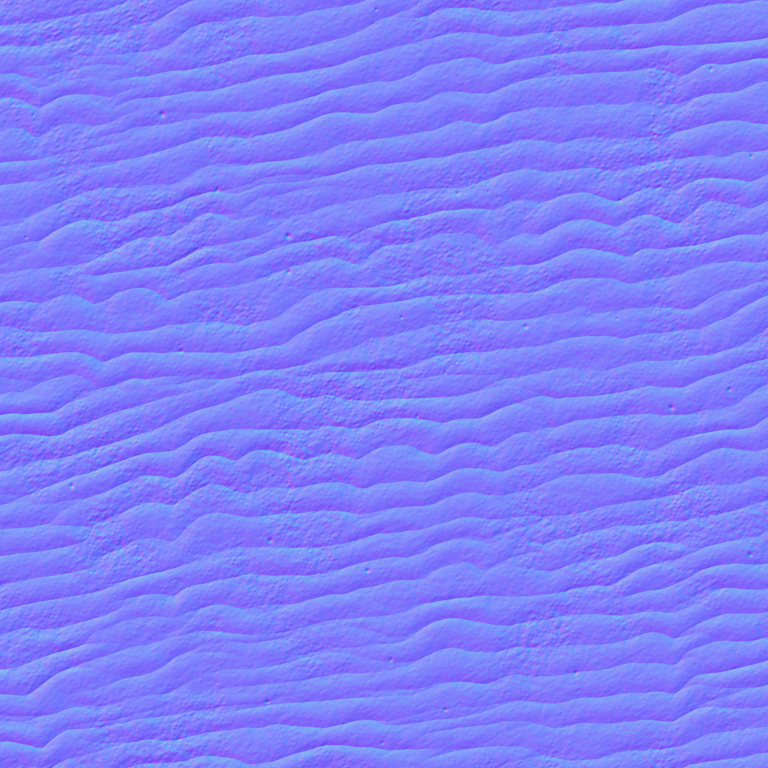
This texture map is drawn by a WebGL 1 fragment shader. Its source:

```glsl
precision highp float;
// Tangent-space normal map of wind-rippled sand with rough patches and pebbles.

uniform vec2 u_resolution;

#define RIPPLES 28.0       // ripples per canvas height
#define TILT 0.16          // rise of the crests towards the right
#define STEEPNESS 0.215    // slope of the ripple flanks
#define SKEW 1.3           // above 1 narrows the lit flank
#define BEND 0.05          // broad wandering of the crests
#define SCALLOP 0.021      // depth of the arcs along the crests
#define FORKING 0.008      // strength of the blend that splits crests
#define GRAIN_CALM 0.00045 // grain height on smooth sand
#define GRAIN_ROUGH 0.0011 // grain height in rough patches
#define PEBBLE_GRID 9.0    // pebble cells per canvas height
#define PEBBLE_SHARE 0.35  // share of cells holding a pebble
#define SAMPLE_STEP 0.0009 // half width of the slope filter

float hash(vec2 p) {
  return fract(sin(dot(p, vec2(127.1, 311.7))) * 43758.5453);
}

float noise(vec2 p) {
  vec2 i = floor(p), f = fract(p);
  f = f * f * (3.0 - 2.0 * f);
  return mix(mix(hash(i), hash(i + vec2(1.0, 0.0)), f.x),
             mix(hash(i + vec2(0.0, 1.0)), hash(i + vec2(1.0, 1.0)), f.x), f.y);
}

// Concave troughs that meet in sharp, scalloped crests.
float ripples(vec2 p, float seed) {
  vec2 q = vec2(p.x, p.y - TILT * p.x);
  float bend = BEND * (noise(q * vec2(3.4, 2.4) + seed) - 0.5);
  float arc = 2.0 * noise(q * vec2(12.0, 12.0) + seed * 1.7) - 1.0;
  float wobble = 0.011 * noise(q * vec2(21.0, 19.0) + seed * 2.3)
               + 0.0035 * noise(q * vec2(48.0, 42.0) + seed * 3.1);
  float warp = bend + SCALLOP * sqrt(arc * arc + 0.012) + wobble;
  float f = fract((q.y - warp) * RIPPLES);
  float relief = 0.72 + 0.56 * noise(q * vec2(9.0, 13.0) + seed * 4.1);
  return -relief * STEEPNESS / RIPPLES * f * (1.0 - pow(f, SKEW));
}

// Fine grain, stretched along a diagonal and stronger in patches.
float grain(vec2 p) {
  vec2 g = mat2(0.88, -0.47, 0.47, 0.88) * p * vec2(1.0, 1.25);
  float patches = 0.45 * noise(p * 7.0 + 31.0) + 0.55 * noise(p * 22.0 + 7.0);
  float rough = smoothstep(0.42, 0.85, patches);
  float fine = 0.8 * noise(g * 135.0) + 0.8 * noise(g * 250.0 + 19.0);
  float clumps = noise(g * 62.0 + 53.0);
  float wavelets = noise(vec2(p.x * 28.0, (p.y - TILT * p.x) * 64.0) + 71.0);
  return mix(GRAIN_CALM, GRAIN_ROUGH, rough) * (fine + clumps + wavelets);
}

// Sparse small bumps, at most one in each grid cell.
float pebbles(vec2 p) {
  vec2 cell = floor(p * PEBBLE_GRID);
  vec2 jitter = vec2(hash(cell + 3.1), hash(cell + 8.7));
  vec2 center = (cell + 0.1 + 0.8 * jitter) / PEBBLE_GRID;
  float size = mix(0.0016, 0.0034, hash(cell + 15.3));
  vec2 d = (p - center) / size;
  return step(hash(cell + 21.9), PEBBLE_SHARE) * 0.7 * size * exp(-dot(d, d));
}

float height(vec2 p) {
  // Two ripple fields trade places, which ends and forks the crests.
  float bias = FORKING * (noise(p * vec2(5.0, 7.0) + 11.0) - 0.5);
  float sand = min(ripples(p, 4.0) + bias, ripples(p, 47.0) - bias);
  float leveled = sand + sqrt(bias * bias + 0.0000005);
  return leveled + grain(p) + pebbles(p);
}

void main() {
  vec2 p = gl_FragCoord.xy / u_resolution.y;
  vec2 e = vec2(SAMPLE_STEP, 0.0);
  vec2 slope = vec2(height(p + e.xy) - height(p - e.xy),
                    height(p + e.yx) - height(p - e.yx)) / (2.0 * SAMPLE_STEP);

  // The green channel points down the canvas; blue is slightly muted.
  vec3 normal = normalize(vec3(-slope.x, slope.y, 1.0));
  gl_FragColor = vec4(0.5 + normal * vec3(0.5, 0.5, 0.49), 1.0);
}
```
